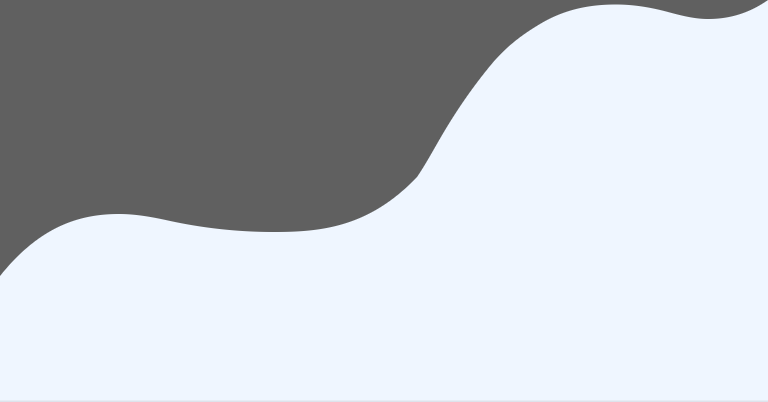
Write a Shadertoy shader that draws this background.

```glsl
// A pale rolling hill rises from left to right under a flat grey field.
// Its crest is a chain of cubic Hermite arcs; the distance to the crest
// is estimated from height and slope to give an evenly smooth edge.

const vec2 CANVAS = vec2(768.0, 402.0);   // design units spanning the canvas
const vec3 GREY_FIELD = vec3(0.376);
const vec3 PALE_HILL = vec3(0.937, 0.965, 1.0);
const vec3 HEM_COLOR = vec3(0.87, 0.89, 0.925);
const float HEM_HEIGHT = 1.5;             // thin strip along the bottom

// Crest knots: x, height, slope. A repeated x makes a slight corner.
const int KNOT_COUNT = 13;
const vec3 CREST[KNOT_COUNT] = vec3[KNOT_COUNT](
    vec3(0.0, 126.0, 1.25),
    vec3(119.0, 188.0, 0.0),
    vec3(168.0, 181.5, -0.22),
    vec3(274.0, 170.0, 0.0),
    vec3(417.0, 225.0, 1.05),
    vec3(417.0, 225.0, 1.45),
    vec3(443.0, 268.5, 1.69),
    vec3(490.0, 336.0, 1.22),
    vec3(540.0, 378.0, 0.60),
    vec3(616.0, 397.5, 0.0),
    vec3(668.0, 390.0, -0.27),
    vec3(708.0, 383.0, 0.0),
    vec3(768.0, 402.0, 0.70)
);

// Height and slope of the Hermite arc from knot a to knot b
vec2 hermiteArc(vec3 a, vec3 b, float x) {
    float span = b.x - a.x;
    float t = (x - a.x) / span;
    float rise = b.y - a.y;
    float startRise = a.z * span;
    float c2 = 3.0 * rise - (2.0 * a.z + b.z) * span;
    float c3 = (a.z + b.z) * span - 2.0 * rise;
    float height = a.y + t * (startRise + t * (c2 + t * c3));
    float slope = (startRise + t * (2.0 * c2 + t * 3.0 * c3)) / span;
    return vec2(height, slope);
}

vec2 crestAt(float x) {
    for (int i = 0; i < KNOT_COUNT - 1; i++) {
        if (x < CREST[i + 1].x) return hermiteArc(CREST[i], CREST[i + 1], x);
    }
    return CREST[KNOT_COUNT - 1].yz;
}

void mainImage(out vec4 fragColor, in vec2 fragCoord) {
    vec2 p = fragCoord / iResolution.xy * CANVAS;
    float pixel = CANVAS.y / iResolution.y;

    // Hill against the field
    vec2 crest = crestAt(p.x);
    float dist = (p.y - crest.x) / sqrt(1.0 + crest.y * crest.y);
    float hill = clamp(0.5 - dist / pixel, 0.0, 1.0);
    vec3 color = mix(GREY_FIELD, PALE_HILL, hill);

    // Faint hem at the foot
    float hem = clamp(0.5 - (p.y - HEM_HEIGHT) / pixel, 0.0, 1.0);
    color = mix(color, HEM_COLOR, hem);

    fragColor = vec4(color, 1.0);
}
```
